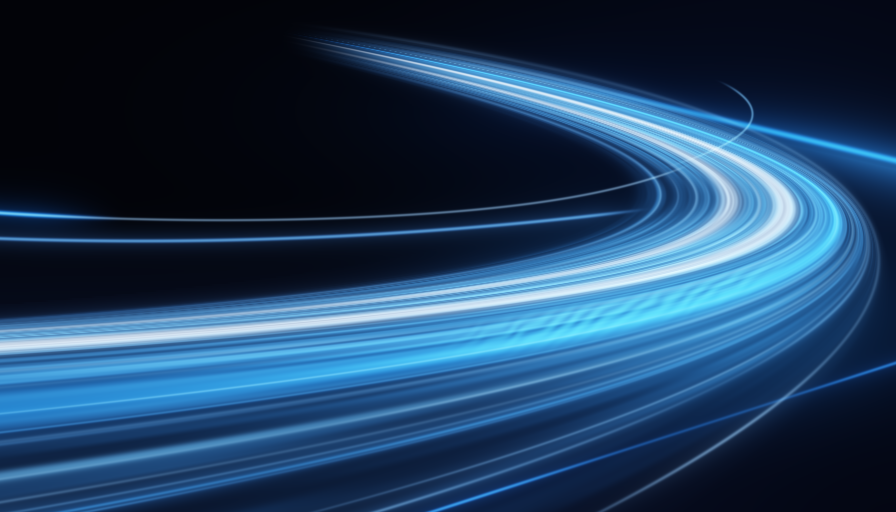
Give the GLSL for this background, as a WebGL 2 fragment shader.

```glsl
#version 300 es
precision highp float;
// Blue and white light trails sweeping round a bend on a near-black ground.
// A nested family of sheared parabolas gives each point a lane number;
// bands, streaks and fine lines are then drawn across the lanes.
uniform vec2 u_resolution;
out vec4 fragColor;

const vec2 CANVAS = vec2(768.0, 440.0); // design units, y pointing down
const vec3 ICE = vec3(1.45, 1.5, 1.65);
const vec3 AZURE = vec3(0.10, 0.62, 1.45);
const vec3 NAVY = vec3(0.06, 0.19, 0.37);

float hash(vec2 p) {
    return fract(sin(dot(p, vec2(127.1, 311.7))) * 43758.5453);
}

float noise(vec2 p) {
    vec2 i = floor(p), f = fract(p);
    f = f * f * (3.0 - 2.0 * f);
    return mix(mix(hash(i), hash(i + vec2(1, 0)), f.x),
               mix(hash(i + vec2(0, 1)), hash(i + vec2(1, 1)), f.x), f.y);
}

float band(float v, float center, float width) {
    float d = (v - center) / width;
    return exp(-d * d);
}

float beam(float d, float width) {
    return band(d, 0.0, width) + 0.22 * exp(-abs(d) / (5.0 * width));
}

// x: positive inside the lane's parabola, y: position along it (0 at the bend)
vec2 lane(float t, vec2 p) {
    float t4 = t * t * t * t, t5 = t4 * t;
    float d = 573.0 + 262.0 * t - 85.0 * t * t - p.x;
    float shear = 0.057 - 0.157 * t5;
    float s = (168.0 + 20.0 * t + 30.0 * t4 - p.y - shear * d) / (5.9 + 5.1 * t5);
    return vec2(d - s * s, s);
}

// Lane number of a point, by bisection
float findLane(vec2 p) {
    float lo = -0.35, hi = 1.3;
    for (int i = 0; i < 20; i++) {
        float mid = 0.5 * (lo + hi);
        if (lane(mid, p).x > 0.0) hi = mid; else lo = mid;
    }
    return 0.5 * (lo + hi);
}

void main() {
    vec2 uv = gl_FragCoord.xy / u_resolution;
    vec2 p = vec2(uv.x, 1.0 - uv.y) * CANVAS;
    float t = findLane(p);
    float s = lane(t, p).y;
    vec2 slope = vec2(dFdx(t), dFdy(t)) * u_resolution / CANVAS;
    float grad = max(length(slope), 0.001);

    // Upper arm emerges from the dark; the bend is the brightest stretch
    float upper = smoothstep(-1.0, 4.0, s);
    float fade = mix(1.0, smoothstep(240.0, 430.0, p.x), upper);
    float bend = smoothstep(0.0, 620.0, p.x);

    // Ground and soft glows
    vec3 color = vec3(0.006, 0.008, 0.022);
    color += vec3(0.005, 0.012, 0.04) * smoothstep(250.0, 700.0, p.x);
    color += vec3(0.04, 0.19, 0.38) * exp(-dot((p - vec2(590, 270)) / vec2(170, 75),
                                               (p - vec2(590, 270)) / vec2(170, 75)));
    color += vec3(0.01, 0.05, 0.13) * exp(-length((p - vec2(470, 95)) / vec2(130, 45)));
    color += vec3(0.012, 0.025, 0.06) * smoothstep(185.0, 270.0, p.y)
             * (1.0 - smoothstep(420.0, 760.0, p.x));

    // Body of the ribbon with streaks stretched along the lanes
    float body = smoothstep(-0.15, 0.15, t) * (1.0 - smoothstep(0.72, 1.1, t));
    float grain = mix(noise(vec2(t * 38.0, s * 0.12)), noise(vec2(t * 95.0, s * 0.2)), 0.45);
    grain = mix(grain, 0.5, smoothstep(0.01, 0.04, grad));
    vec3 trails = NAVY * body * (0.35 + 2.0 * grain * grain) * (0.6 + 1.1 * bend);
    trails += vec3(0.15, 0.4, 0.7) * band(t, 0.36, 0.24) * (0.15 + 1.2 * grain * grain);

    // Main white and blue bands
    trails += ICE * band(t, 0.45, 0.045) * (0.55 + 0.6 * grain);
    trails += ICE * band(t, 0.22, 0.035) * (0.25 + 0.4 * bend) * (0.5 + grain);
    trails += AZURE * band(t, 0.715, 0.026) * (0.55 + 0.7 * bend);
    trails += AZURE * band(t, 0.66, 0.075) * (0.2 + 0.35 * grain);
    trails += vec3(0.2, 0.42, 0.65) * band(t, 0.82, 0.007) * (1.0 - 0.6 * bend);

    // Slanted brush marks on the blue band
    float marks = 0.5 + 0.5 * sin(p.x * 0.42 + p.y * 0.55 + 4.0 * noise(p * 0.06));
    float window = smoothstep(360.0, 500.0, p.x) * (1.0 - smoothstep(620.0, 690.0, p.x));
    trails += vec3(0.1, 0.5, 0.75) * marks * window * band(t, 0.66, 0.055) * (1.0 - upper);

    // Scattered fine lines of constant width
    for (int i = 0; i < 46; i++) {
        vec2 id = vec2(float(i), 3.7);
        float center = -0.08 + 1.14 * hash(id);
        float d = (t - center) / grad;
        float glint = 0.2 + 0.8 * noise(vec2(s * 0.18, float(i) * 7.0));
        vec3 tint = mix(vec3(0.12, 0.45, 0.95), vec3(0.6, 0.8, 1.0), hash(id + 5.0) * 0.8);
        float width = 0.9 + 0.7 * hash(id + 9.0);
        trails += tint * beam(d, width) * glint * 0.75 / (1.0 + 150.0 * grad);
    }
    color += trails * fade * (1.0 - smoothstep(1.02, 1.2, t));

    // Two separate strands across the dark hollow, the first ending in a hook
    float strand = p.y - (183.0 + 0.065 * p.x - 0.00017 * p.x * p.x
                          - 20.0 * pow(p.x / 590.0, 8.0));
    float strandEnd = 1.0 - smoothstep(560.0, 595.0, p.x);
    color += vec3(0.3, 0.42, 0.55) * band(strand, 0.0, 1.1) * strandEnd;
    color += AZURE * beam(strand, 1.8) * (1.0 - smoothstep(20.0, 110.0, p.x));
    float lower = p.y - (205.0 + 0.035 * p.x - 0.000145 * p.x * p.x);
    color += vec3(0.25, 0.55, 1.0) * beam(lower, 1.4) * (1.0 - smoothstep(500.0, 560.0, p.x));
    float rise = p.y - 98.0;
    float hook = (p.x - 645.0 + 0.035 * rise * rise) / sqrt(1.0 + 0.0049 * rise * rise);
    color += vec3(0.25, 0.45, 0.65) * band(hook, 0.0, 1.0)
             * smoothstep(68.0, 84.0, p.y) * (1.0 - smoothstep(125.0, 146.0, p.y));

    // Straight beams leaving at the right and along the bottom
    float exitBeam = p.y - 138.0 + 0.235 * (768.0 - p.x);
    color += AZURE * beam(exitBeam, 2.4) * smoothstep(400.0, 740.0, p.x) * 1.2;
    color += NAVY * 1.3 * exp(-abs(exitBeam - 8.0) / 22.0) * smoothstep(560.0, 768.0, p.x);
    float bottomBeam = p.y - 440.0 + 0.322 * (p.x - 370.0);
    float ends = 0.35 + band(p.x, 400.0, 90.0) + 0.5 * smoothstep(660.0, 768.0, p.x);
    color += vec3(0.1, 0.4, 0.95) * beam(bottomBeam, 1.4) * ends;

    fragColor = vec4(1.0 - exp(-1.25 * color), 1.0);
}
```
